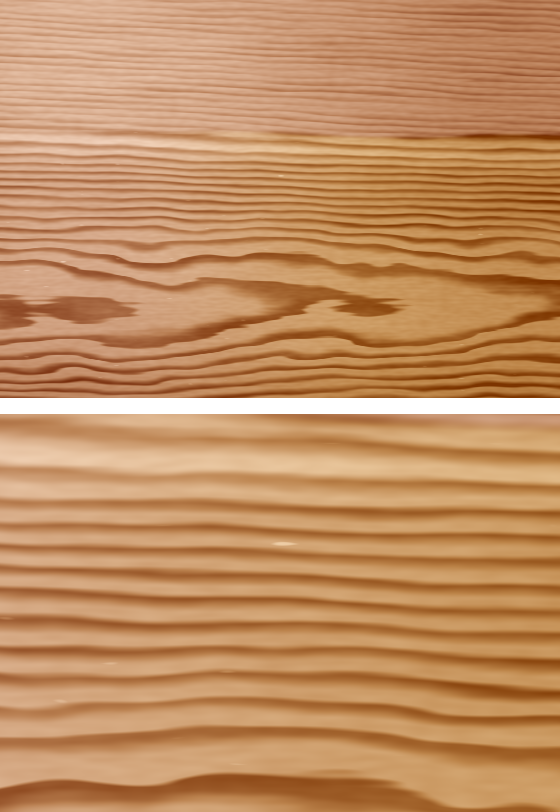
Top, the full canvas; bottom, a detail of the centre.
Reproduce this texture procedurally as a WebGL 1 fragment shader.

```glsl
precision highp float;
// Varnished pine boards: fine straight grain above, flowing cathedral grain below.
uniform vec2 u_resolution;

const vec3 DARK_GRAIN = vec3(0.52, 0.25, 0.08);
const vec3 MID_WOOD = vec3(0.725, 0.505, 0.315);
const vec3 PALE_WOOD = vec3(0.89, 0.75, 0.61);
const float AXIS_Y = 0.235;

vec2 gradientAt(vec2 cell) {
  vec3 q = fract(cell.xyx * vec3(0.1031, 0.1030, 0.0973));
  q += dot(q, q.yzx + 33.33);
  float angle = 6.2832 * fract((q.x + q.y) * q.z);
  return vec2(cos(angle), sin(angle));
}

float gradientNoise(vec2 p) {
  vec2 i = floor(p), f = p - i;
  vec2 w = f * f * f * (f * (f * 6.0 - 15.0) + 10.0);
  vec2 e = vec2(1.0, 0.0);
  float low = mix(dot(gradientAt(i), f), dot(gradientAt(i + e), f - e), w.x);
  float high = mix(dot(gradientAt(i + e.yx), f - e.yx),
                   dot(gradientAt(i + 1.0), f - 1.0), w.x);
  return mix(low, high, w.y);
}

float fbm(vec2 p) {
  float sum = 0.0, amp = 0.6;
  for (int k = 0; k < 3; k++) {
    sum += amp * gradientNoise(p);
    p = p * 2.03 + 17.3;
    amp *= 0.5;
  }
  return sum;
}

// Growth ring: slow darkening, then a crisp late edge.
float ringDarkness(float phase, float start, float edge) {
  float f = fract(phase);
  return smoothstep(start, 0.8, f) * (1.0 - smoothstep(1.0 - edge, 1.0, f));
}

float bell(float x, float width) {
  return exp(-x * x / (width * width));
}

// Nested tips pointing right along the axis, crowding into straight lines away from it.
float cathedralPhase(vec2 p, float fibre) {
  float away = smoothstep(0.14, 0.3, abs(p.y - AXIS_Y));
  float calm = mix(1.0, 0.3, away);
  float dy = p.y - AXIS_Y + 0.075 * calm * fbm(p * vec2(2.3, 4.5) + 3.7);
  float d = sqrt(dy * dy + 0.0005);
  float beyond = max(d - 0.34, 0.0);
  float phase = 9.0 * d + 65.0 * d * d - 250.0 * beyond * beyond;
  phase += 1.3 * p.x + 0.35;
  phase += 0.75 * calm * fbm(p * vec2(3.0, 10.0) + 21.0);
  return phase + 0.11 * fibre;
}

float lowerBoard(vec2 p, float fibre) {
  float phase = cathedralPhase(p, fibre);
  float d = abs(p.y - AXIS_Y);
  float crowd = smoothstep(0.12, 0.25, d);
  float ring = ringDarkness(phase, mix(0.42, 0.2, crowd), mix(0.1, 0.3, crowd));
  float strength = 0.76 + 0.45 * gradientNoise(p * vec2(2.5, 16.0) + 8.0);
  float level = 0.66 - 0.72 * ring * strength;
  level += 0.2 * bell(p.y - 0.625 + 0.03 * (p.x - 0.7), 0.03);
  return level - 0.05 * crowd;
}

float upperBoard(vec2 p, float fibre) {
  float y = p.y + 0.05 * p.x + 0.018 * fbm(p * vec2(1.8, 5.0) + 40.0);
  float ring = ringDarkness(-56.0 * y + 0.25 * fibre, 0.15, 0.35);
  float strength = 0.25 + 0.32 * gradientNoise(p * vec2(2.2, 24.0) + 5.0);
  return 0.64 - ring * max(strength, 0.04);
}

vec3 woodColor(float level) {
  vec3 lower = mix(DARK_GRAIN, MID_WOOD, level * 2.0);
  vec3 upper = mix(MID_WOOD, PALE_WOOD, level * 2.0 - 1.0);
  return level < 0.5 ? lower : upper;
}

void main() {
  vec2 p = gl_FragCoord.xy / u_resolution.y;
  float fibre = gradientNoise(p * vec2(9.0, 115.0));
  float pores = gradientNoise(p * vec2(38.0, 150.0) + 60.0);

  // Two boards meeting at a slightly wavy seam.
  float seamY = 0.672 - 0.012 * p.x + 0.012 * gradientNoise(vec2(p.x * 3.0, 2.5));
  float above = smoothstep(-0.006, 0.006, p.y - seamY);
  float level = mix(lowerBoard(p, fibre), upperBoard(p, fibre), above);
  float seamBreaks = smoothstep(-0.25, 0.3, gradientNoise(vec2(p.x * 6.0, 9.0)));
  level -= 0.45 * seamBreaks * smoothstep(0.2, 0.8, p.x) * bell(p.y - seamY, 0.007);

  // Fibre texture and small scratched flecks.
  level += 0.07 * fibre + 0.07 * pores;
  level += 0.08 * fbm(p * vec2(3.0, 7.0) + 90.0);
  float fleck = smoothstep(0.5, 0.65, gradientNoise(p * vec2(22.0, 130.0) + 31.0));
  level += 0.3 * fleck * (1.0 - above);

  // Window light from the upper left, falling away to the lower right.
  float glow = exp(-2.6 * dot(p - vec2(0.22, 0.82), p - vec2(0.22, 0.82)));
  level += 0.33 * glow - 0.1 * smoothstep(0.7, 1.4, p.x);
  level -= 0.08 * smoothstep(0.2, 0.0, p.y);

  vec3 color = woodColor(clamp(level, -0.12, 1.18));
  float golden = smoothstep(0.2, 1.0, p.x) * (1.0 - above);
  color += vec3(0.015, 0.015, -0.035) * golden + vec3(0.0, -0.01, 0.025) * (1.0 - golden);
  gl_FragColor = vec4(clamp(color, 0.0, 1.0), 1.0);
}
```
